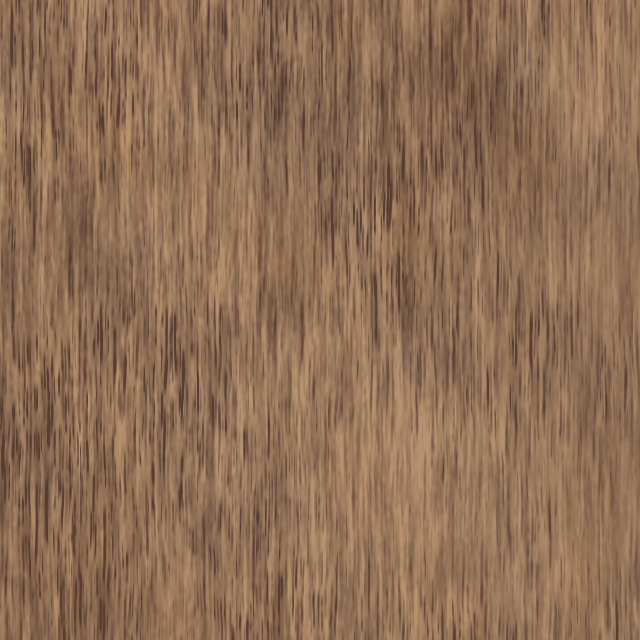
A Shadertoy shader for this texture:

```glsl
float hash(vec2 p) {
    vec3 q = fract(vec3(p.xyx) * 0.1031);
    q += dot(q, q.yzx + 33.33);
    return fract((q.x + q.y) * q.z);
}

// One column of smooth random values, shifted to hide the grid
float column(float i, float y) {
    y += 17.0 * hash(vec2(i, 71.0));
    float row = floor(y);
    return mix(hash(vec2(i, row)), hash(vec2(i, row + 1.0)), smoothstep(0.0, 1.0, y - row));
}

// Noise centred on zero
float streaks(vec2 p) {
    float i = floor(p.x);
    return mix(column(i, p.y), column(i + 1.0, p.y), smoothstep(0.0, 1.0, p.x - i)) - 0.5;
}

// Cellular dashes: one tapered pore line per cell
float pores(vec2 p) {
    float dark = 0.0;
    for (float side = -1.0; side <= 1.0; side++) {
        float col = floor(p.x) + side;
        float y = p.y + 23.0 * hash(vec2(col, 5.0));
        vec2 cell = vec2(col, floor(y));
        float along = fract(y);
        float lean = (hash(cell + 31.0) - 0.5) * (along - 0.5) * 0.6;
        float centre = col + 0.2 + 0.6 * hash(cell + 11.0) + lean;
        float width = mix(0.25, 0.48, hash(cell + 47.0));
        float start = 0.3 * hash(cell + 59.0);
        float taper = smoothstep(start, start + 0.2, along) * smoothstep(1.0, 0.75, along);
        float broken = 0.8 + 0.9 * (column(col + 0.5, p.y * 6.0) - 0.5);
        float line = smoothstep(width, 0.08, abs(p.x - centre));
        dark = max(dark, hash(cell + 83.0) * taper * broken * line);
    }
    return dark;
}

void mainImage(out vec4 fragColor, in vec2 fragCoord) {
    vec2 uv = fragCoord / iResolution.y;

    // Slightly wavering vertical grain
    vec2 p = uv + 3.0;
    p.x += 0.0010 * sin(p.y * 16.0 + p.x * 21.0) + 0.0004 * sin(p.y * 59.0 + p.x * 80.0);

    // Broad stains
    float stain = 0.34 * streaks(p * vec2(4.0, 3.5))
                + 0.32 * streaks(p * vec2(9.0, 7.0) + 40.0)
                + 0.22 * streaks(p * vec2(22.0, 14.0) + 90.0);

    // Fibres from wide to hair thin
    float fibre = 0.22 * streaks(p * vec2(50.0, 5.0) + 130.0)
                + 0.50 * streaks(p * vec2(135.0, 7.5) + 210.0)
                + 0.58 * streaks(p * vec2(250.0, 16.0) + 330.0)
                + 0.28 * streaks(p * vec2(260.0, 90.0) + 510.0);

    // Pores gather in patches
    float patches = clamp(0.9 + 1.1 * streaks(p * vec2(7.0, 5.0) + 610.0), 0.4, 1.4);
    float longPores = pores(p * vec2(115.0, 6.5));
    float shortPores = pores(p * vec2(180.0, 13.0) + 400.0);
    float pore = patches * (0.92 * longPores + 0.80 * shortPores * (1.0 - 0.6 * longPores));

    // Grain fades towards the right edge
    float contrast = mix(1.1, 0.7, smoothstep(0.55, 1.0, uv.x));
    float tone = 0.57 + stain + contrast * (fibre + 0.17 - pore);
    tone = clamp(tone, -0.3, 1.2);

    vec3 darkBrown = vec3(0.42, 0.31, 0.24);
    vec3 lightBrown = vec3(0.67, 0.53, 0.40);
    vec3 wood = mix(darkBrown, lightBrown, tone);

    // Pores lean to a cool purple, stains vary in warmth
    wood += vec3(-0.003, -0.003, 0.008) * pore;
    wood += vec3(0.015, 0.0, -0.015) * streaks(p * vec2(11.0, 7.0) + 720.0);
    fragColor = vec4(wood, 1.0);
}
```
